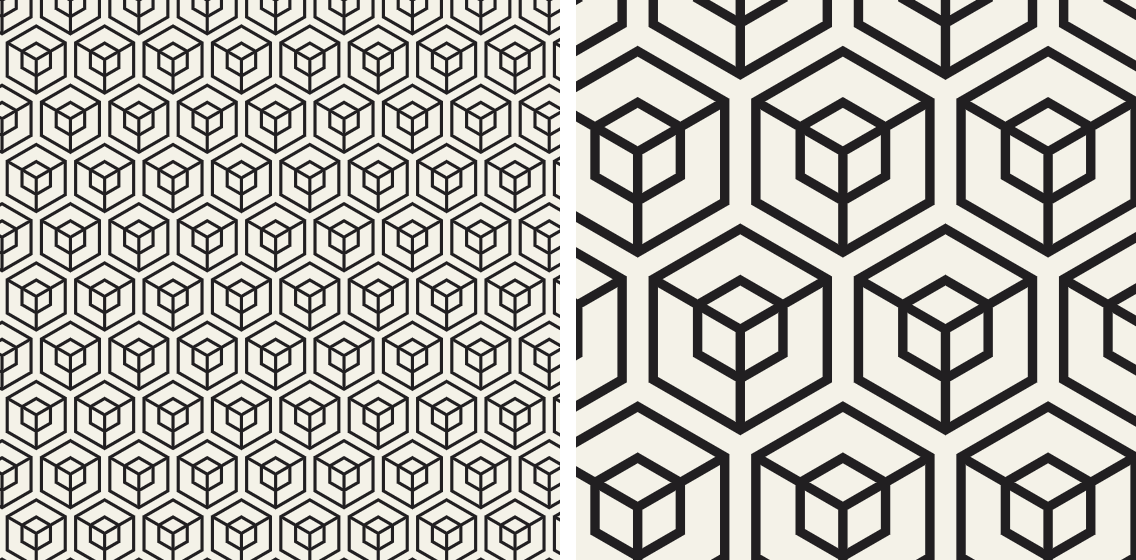
Left, the full canvas; right, a detail of the centre.
Give the GLSL for this pattern, as a WebGL 2 fragment shader.

```glsl
#version 300 es
precision highp float;

uniform vec2 u_resolution;
out vec4 fragColor;

const vec3 PAPER = vec3(0.955, 0.950, 0.910);
const vec3 INK = vec3(0.130, 0.120, 0.130);

const float SPACING = 0.12214;               // between neighbours in a row
const vec2 ORIGIN = vec2(0.0647, 0.0475);    // centre of the lowest left cube
const float OUTER_APOTHEM = 0.0518;          // to the middle of the outer line
const float INNER_APOTHEM = 0.0254;          // to the middle of the inner line
const float LINE_WIDTH = 0.0056;

const float SQRT3 = 1.7320508;
const vec2 UPPER_RIGHT = vec2(0.5 * SQRT3, 0.5);
const vec2 DOWN = vec2(0.0, -1.0);

// Offset from the nearest centre of a triangular lattice
vec2 hexCell(vec2 p) {
    vec2 period = SPACING * vec2(1.0, SQRT3);
    vec2 evenRow = mod(p + 0.5 * period, period) - 0.5 * period;
    vec2 oddRow = mod(p, period) - 0.5 * period;
    return dot(evenRow, evenRow) < dot(oddRow, oddRow) ? evenRow : oddRow;
}

// Apothem of the pointed-top hexagon passing through p
float hexApothem(vec2 p) {
    p = abs(p);
    return max(p.x, dot(p, vec2(0.5, 0.5 * SQRT3)));
}

// Distance to a segment from the centre along a unit direction
float spokeDistance(vec2 p, vec2 direction, float len) {
    return length(p - direction * clamp(dot(p, direction), 0.0, len));
}

// Distance to the middle of the nearest line of the nested cubes
float cubeDistance(vec2 p) {
    float apothem = hexApothem(p);
    float outlines = min(abs(apothem - OUTER_APOTHEM), abs(apothem - INNER_APOTHEM));

    float spokeLength = OUTER_APOTHEM * 2.0 / SQRT3;
    vec2 mirrored = vec2(abs(p.x), p.y);
    float spokes = min(spokeDistance(mirrored, UPPER_RIGHT, spokeLength),
                       spokeDistance(p, DOWN, spokeLength));
    return min(outlines, spokes);
}

void main() {
    float pixel = 1.0 / min(u_resolution.x, u_resolution.y);
    vec2 p = gl_FragCoord.xy * pixel;

    float edge = cubeDistance(hexCell(p - ORIGIN)) - 0.5 * LINE_WIDTH;
    float ink = clamp(0.5 - edge / pixel, 0.0, 1.0);
    fragColor = vec4(mix(PAPER, INK, ink), 1.0);
}
```
